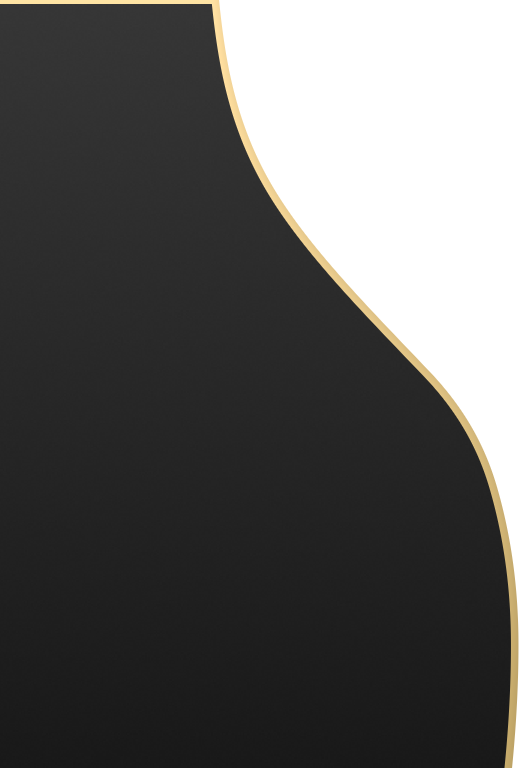
This background is drawn by a WebGL 2 fragment shader. Its source:

```glsl
#version 300 es
precision highp float;
// Dark charcoal panel with a flowing right edge, trimmed in gold on white.
uniform vec2 u_resolution;
out vec4 outColor;

const float TRIM_WIDTH = 0.0098;
const float TOP_BAR = 0.0052;

// Curve knots: depth below the top, horizontal position, slope dx/dy.
const int KNOTS = 6;
const vec3 CURVE[KNOTS] = vec3[KNOTS](
    vec3(0.0, 0.2852, 0.10), vec3(0.237, 0.3516, 0.57),
    vec3(0.4844, 0.5599, 0.95), vec3(0.6341, 0.6471, 0.29),
    vec3(0.8398, 0.6751, 0.0), vec3(1.0, 0.6667, -0.10));

float hash(vec2 p) {
    vec3 q = fract(vec3(p.xyx) * 0.1031);
    q += dot(q, q.yzx + 33.33);
    return fract((q.x + q.y) * q.z);
}

// Cubic Hermite interpolation between two knots.
float hermite(vec3 a, vec3 b, float y) {
    float span = b.x - a.x;
    float t = (y - a.x) / span;
    float s = 1.0 - t;
    return a.y * s * s * (1.0 + 2.0 * t) + b.y * t * t * (3.0 - 2.0 * t)
         + span * t * s * (a.z * s - b.z * t);
}

float edgeX(float y) {
    int k = 0;
    for (int i = 1; i < KNOTS - 1; i++) {
        if (y > CURVE[i].x) k = i;
    }
    return hermite(CURVE[k], CURVE[k + 1], y);
}

// Approximate signed distance to the edge, negative inside the panel.
float edgeDistance(vec2 p) {
    float h = 0.002;
    float slope = (edgeX(p.y + h) - edgeX(p.y - h)) / (2.0 * h);
    return (p.x - edgeX(p.y)) * inversesqrt(1.0 + slope * slope);
}

// Antialiased coverage of the region where d is negative.
float coverage(float d, float pixel) {
    return clamp(0.5 - d / pixel, 0.0, 1.0);
}

vec3 charcoal(float depth, float grain) {
    return vec3(mix(0.212, 0.097, depth) + (grain - 0.5) * 0.006);
}

vec3 gold(float depth, float across) {
    vec3 pale = vec3(1.0, 0.875, 0.63);
    vec3 deep = vec3(0.76, 0.655, 0.41);
    return mix(pale, deep, smoothstep(-0.1, 1.0, depth)) * mix(1.03, 0.97, across);
}

void main() {
    float pixel = 1.0 / u_resolution.y;
    vec2 p = gl_FragCoord.xy * pixel;
    p.y = 1.0 - p.y;

    float d = edgeDistance(p);
    float across = clamp(1.0 + d / TRIM_WIDTH, 0.0, 1.0);
    float grain = hash(floor(p * 512.0));

    // White ground, gold silhouette, then the inset dark panel.
    vec3 color = mix(vec3(1.0), gold(p.y, across), coverage(d, pixel));
    float inner = max(d + TRIM_WIDTH, TOP_BAR - p.y);
    color = mix(color, charcoal(p.y, grain), coverage(inner, pixel));
    outColor = vec4(color, 1.0);
}
```
